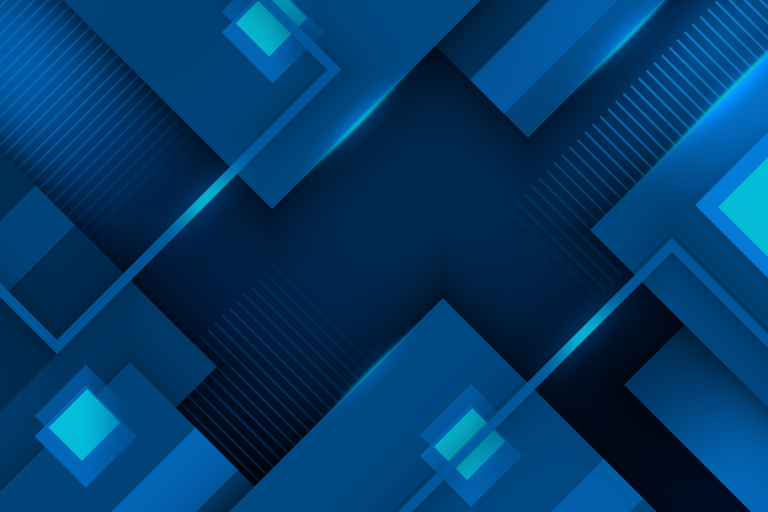
Give the GLSL for this background, as a Shadertoy shader.

```glsl
const vec3 INK = vec3(0.0, 0.04, 0.12);
const vec3 NAVY = vec3(0.0, 0.16, 0.31);
const vec3 DEEP = vec3(0.0, 0.21, 0.39);
const vec3 BLUE = vec3(0.0, 0.285, 0.515);
const vec3 AZURE = vec3(0.01, 0.43, 0.77);
const vec3 CYAN = vec3(0.02, 0.74, 0.85);
const float FAR = 4.0;

// Signed distance to a box on the diagonal axes
float boxDist(vec2 q, vec2 lo, vec2 hi) {
    vec2 d = max(lo - q, q - hi);
    return max(d.x, d.y);
}

float boxMask(vec2 q, vec2 lo, vec2 hi, float aa) {
    return 1.0 - smoothstep(-aa, aa, boxDist(q, lo, hi));
}

float blob(vec2 q, vec2 center, vec2 size) {
    vec2 d = (q - center) / size;
    return exp(-dot(d, d));
}

// Thin lines repeated along one axis
float stripes(float x, float spacing, float width, float aa) {
    float d = abs(fract(x / spacing) - 0.5) * spacing;
    return 1.0 - smoothstep(width - aa, width + aa, d);
}

// Filled box with a soft shadow around it
vec3 panel(vec3 col, vec2 q, vec2 lo, vec2 hi, vec3 fill, float shadow, float aa) {
    float d = max(boxDist(q, lo, hi), 0.0);
    col *= 1.0 - shadow * exp(-d * 14.0);
    return mix(col, fill, boxMask(q, lo, hi, aa));
}

// Two offset translucent squares and a cyan core, fading to the right
vec3 cluster(vec3 col, vec2 q, vec2 center, float aa) {
    vec2 p = q - center;
    float fade = 1.0 - smoothstep(-0.04, 0.2, p.x + p.y);
    vec2 shift = vec2(0.02, -0.02);
    col = mix(col, AZURE, 0.55 * fade * boxMask(p + shift, vec2(-0.1), vec2(0.1), aa));
    col = mix(col, AZURE, (0.35 + 0.5 * fade) * boxMask(p - shift, vec2(-0.1), vec2(0.1), aa));
    float core = boxMask(p, vec2(-0.07, -0.075), vec2(0.06, 0.075), aa);
    return mix(col, CYAN, core * (0.3 + 0.7 * fade));
}

// Outlined box with a bright spot on one side
vec3 ribbon(vec3 col, vec2 q, vec2 lo, vec2 hi, vec2 spot, float aa) {
    float d = boxDist(q, lo, hi);
    float line = smoothstep(-aa, aa, d + 0.028) * (1.0 - smoothstep(-aa, aa, d));
    col *= 1.0 - 0.28 * exp(-abs(d + 0.014) * 18.0);
    float shine = blob(q, spot, vec2(0.1, 0.1));
    col += AZURE * 0.25 * blob(q, spot, vec2(0.05, 0.16));
    return mix(col, mix(vec3(0.0, 0.35, 0.63), CYAN, shine), line * 0.92);
}

// Light caught along an edge of constant q.x
vec3 edgeGlow(vec3 col, vec2 q, vec2 center, float len, float power) {
    col += AZURE * 0.4 * power * blob(q, center, vec2(0.035, len));
    return mix(col, CYAN, power * blob(q, center, vec2(0.007, len)));
}

void mainImage(out vec4 fragColor, in vec2 fragCoord) {
    vec2 uv = fragCoord / iResolution.y;
    float aa = 1.0 / iResolution.y;
    // Diagonal axes: x runs down-right, y runs up-right
    vec2 q = vec2(uv.x - uv.y + 1.0, uv.x + uv.y - 1.0);

    // Backdrop with corner lights and dark pockets
    vec3 col = mix(INK * 1.7, NAVY * 1.06, blob(uv, vec2(0.82, 0.62), vec2(0.55, 0.45)));
    col = mix(col, AZURE, 0.85 * blob(uv, vec2(0.0, 0.88), vec2(0.28, 0.3)));
    col = mix(col, AZURE, 0.8 * blob(q, vec2(1.52, 1.35), vec2(0.2, 0.4)));
    col = mix(col, INK * 0.6, 0.8 * blob(uv, vec2(0.48, 0.08), vec2(0.16)));
    col = mix(col, INK * 0.6, 0.8 * blob(uv, vec2(1.26, 0.2), vec2(0.2)));

    // Striped bands
    float leftBand = boxMask(q, vec2(-FAR, -0.293), vec2(0.76, 0.123), aa) * (1.0 - smoothstep(0.2, 0.76, q.x));
    col = mix(col, AZURE * 1.1, 0.75 * leftBand * stripes(q.x, 0.027, 0.003, aa));
    float rightBand = boxMask(q, vec2(1.4, 0.45), vec2(1.75, FAR), aa) * smoothstep(0.45, 1.25, q.y);
    col = mix(col, vec3(0.05, 0.6, 0.95), 0.85 * rightBand * stripes(q.y, 0.03, 0.003, aa));
    float lowBand = boxMask(q, vec2(1.05, -0.45), vec2(1.447, 0.18), aa) * (1.0 - smoothstep(-0.25, 0.18, q.y));
    col = mix(col, BLUE, 0.65 * lowBand * stripes(q.y, 0.028, 0.003, aa));

    // Upper panels
    vec3 slab = mix(DEEP, AZURE, 0.25 + 0.3 * smoothstep(0.8, 1.2, q.y));
    col = panel(col, q, vec2(0.94, 0.762), vec2(1.3, FAR), slab, 0.45, aa);
    col = mix(col, NAVY, 0.65 * boxMask(q, vec2(0.94, 0.762), vec2(1.074, FAR), aa));
    col = mix(col, AZURE, 0.5 * boxMask(q, vec2(1.074, 0.762), vec2(1.207, FAR), aa));
    col = edgeGlow(col, q, vec2(1.3, 1.15), 0.13, 0.8);
    vec3 roof = mix(BLUE, DEEP, 0.5 * blob(uv, vec2(0.3, 0.95), vec2(0.25)));
    col = panel(col, q, vec2(-FAR, 0.123), vec2(0.94, FAR), roof, 0.5, aa);
    col = edgeGlow(col, q, vec2(0.94, 0.46), 0.13, 0.9);
    col = cluster(col, q, vec2(0.576, 0.49), aa);

    // Left panels
    col = panel(col, q, vec2(-FAR), vec2(1.14, -0.293), mix(DEEP, BLUE, 0.35), 0.5, aa);
    col = mix(col, NAVY, 0.85 * boxMask(q, vec2(-FAR), vec2(0.803, -0.293), aa));
    col = mix(col, BLUE, 0.85 * boxMask(q, vec2(0.432, -FAR), vec2(0.586, -0.293), aa));
    col = ribbon(col, q, vec2(-FAR, -0.58), vec2(0.803, 0.531), vec2(0.79, 0.016), aa);
    col = panel(col, q, vec2(0.961, -FAR), vec2(FAR, -0.453), mix(DEEP, BLUE, 0.75), 0.25, aa);
    col = mix(col, AZURE, 0.85 * boxMask(q, vec2(1.217, -FAR), vec2(1.383, -0.453), aa));
    col = cluster(col, q, vec2(1.0, -0.665), aa);

    // Lower middle panel
    col = panel(col, q, vec2(1.447, -FAR), vec2(FAR, 0.283), BLUE, 0.5, aa);
    col = mix(col, AZURE, 0.6 * boxMask(q, vec2(2.076, -FAR), vec2(2.23, 0.283), aa));
    col = edgeGlow(col, q, vec2(1.447, 0.0), 0.12, 0.4);
    col = cluster(col, q, vec2(1.79, 0.05), aa);

    // Right panels
    vec3 step1 = mix(DEEP, AZURE, smoothstep(1.95, 2.4, q.x) * 0.9);
    col = panel(col, q, vec2(1.971, 0.467), vec2(FAR, 0.703), step1, 0.35, aa);
    vec3 wing = mix(BLUE, AZURE * 1.08, smoothstep(0.8, 1.3, q.y));
    col = panel(col, q, vec2(1.602, 0.703), vec2(FAR), wing, 0.45, aa);
    col = edgeGlow(col, q, vec2(1.602, 1.27), 0.22, 0.95);
    col = panel(col, q, vec2(1.758, 0.957), vec2(FAR), vec3(0.01, 0.49, 0.85), 0.2, aa);
    col = mix(col, CYAN, boxMask(q, vec2(1.807, 0.998), vec2(FAR), aa));
    col = ribbon(col, q, vec2(1.777, -FAR), vec2(FAR, 0.848), vec2(1.79, 0.488), aa);

    fragColor = vec4(clamp(col, 0.0, 1.0), 1.0);
}
```
